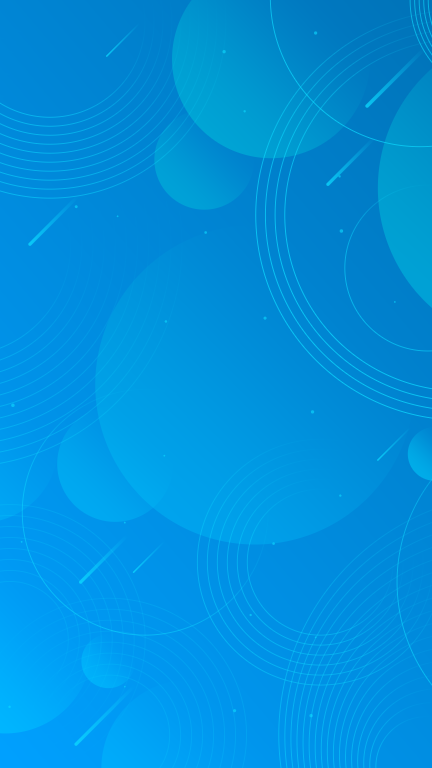
Write a WebGL 2 fragment shader that draws this background.

```glsl
#version 300 es
precision highp float;

uniform vec2 u_resolution;
out vec4 fragColor;

#define BASE_LOW vec3(0.0, 0.63, 1.0)
#define BASE_HIGH vec3(0.0, 0.45, 0.72)
#define GLOW_LOW vec3(0.0, 0.78, 1.0)
#define GLOW_HIGH vec3(0.0, 0.77, 0.86)
#define LINE_COLOR vec3(0.05, 0.86, 1.0)
#define LINE_WIDTH 0.0012
#define DOT_CELL 0.125
#define DOT_DENSITY 0.6

const vec2 DIAGONAL = vec2(0.7071);
const vec2 NO_DRIFT = vec2(0.0);

// Shared by all layers: position in canvas heights, pixel size, running colour
vec2 pos;
float pixel;
vec3 color;

float hash(vec2 p) {
    return fract(sin(dot(p, vec2(127.1, 311.7))) * 43758.5453);
}

// Antialiased coverage of a signed distance
float cover(float dist) {
    return clamp(0.5 - dist / pixel, 0.0, 1.0);
}

// Disc lit at its lower left, dissolving to the upper right
void disc(vec2 center, float radius, float strength) {
    vec2 d = pos - center;
    float light = smoothstep(-0.85, 1.0, -dot(d, DIAGONAL) / radius);
    vec3 glow = mix(GLOW_LOW, GLOW_HIGH, smoothstep(0.2, 0.8, pos.y));
    color = mix(color, glow, cover(length(d) - radius) * light * strength);
}

// Nested circles, outermost first, brightest toward one direction
void rings(vec2 center, float radius, float gap, int count, vec2 drift, vec2 toward, float strength) {
    for (int i = 0; i < count; i++) {
        float k = float(i);
        vec2 d = pos - center - drift * k;
        float dist = length(d);
        float light = smoothstep(-0.95, 0.95, dot(d, toward) / max(dist, 0.0001));
        float line = cover(abs(dist - radius + gap * k) - 0.5 * LINE_WIDTH);
        color = mix(color, LINE_COLOR, line * light * strength);
    }
}

// Diagonal streak with a bright head and a fading tail
void streak(vec2 head, float size, float width) {
    vec2 d = pos - head;
    float along = clamp(dot(d, DIAGONAL), 0.0, size);
    float fade = 1.0 - along / size;
    float dist = length(d - DIAGONAL * along) - 0.5 * width;
    color = mix(color, LINE_COLOR, cover(dist) * fade * 0.75);
}

// At most one small dot in each cell
void dots() {
    vec2 cell = floor(pos / DOT_CELL);
    vec2 jitter = vec2(hash(cell), hash(cell + 17.0));
    vec2 center = (cell + 0.1 + 0.8 * jitter) * DOT_CELL;
    float radius = mix(0.0009, 0.0023, hash(cell + 41.0));
    float shown = step(hash(cell + 73.0), DOT_DENSITY);
    color = mix(color, LINE_COLOR, cover(length(pos - center) - radius) * shown * 0.6);
}

void main() {
    pos = gl_FragCoord.xy / u_resolution.y;
    pixel = 1.0 / u_resolution.y;

    // Diagonal base gradient
    float across = gl_FragCoord.x / u_resolution.x;
    color = mix(BASE_LOW, BASE_HIGH, 0.6 * pos.y + 0.4 * across);

    // Glowing discs
    disc(vec2(0.332, 0.499), 0.208, 0.34);
    disc(vec2(0.266, 0.792), 0.065, 0.45);
    disc(vec2(0.353, 0.923), 0.129, 0.50);
    disc(vec2(0.700, 0.755), 0.208, 0.50);
    disc(vec2(0.150, 0.396), 0.0755, 0.42);
    disc(vec2(-0.026, 0.421), 0.102, 0.40);
    disc(vec2(0.007, 0.158), 0.113, 0.60);
    disc(vec2(0.141, 0.139), 0.035, 0.50);
    disc(vec2(0.247, 0.000), 0.115, 0.40);
    disc(vec2(0.566, 0.409), 0.035, 0.60);

    // Ring groups and single circles
    vec2 low = -DIAGONAL;
    rings(vec2(0.065, 0.971), 0.229, 0.0117, 10, NO_DRIFT, low, 0.55);
    rings(vec2(-0.052, 0.681), 0.289, 0.0145, 11, NO_DRIFT, low, 0.42);
    rings(vec2(0.600, 0.720), 0.267, 0.0126, 4, NO_DRIFT, low, 0.75);
    rings(vec2(0.547, 1.004), 0.195, 0.0, 1, NO_DRIFT, low, 0.70);
    rings(vec2(0.557, 0.651), 0.108, 0.0, 1, NO_DRIFT, low, 0.60);
    rings(vec2(0.664, 1.000), 0.130, 0.0059, 5, NO_DRIFT, low, 0.65);
    rings(vec2(0.189, 0.333), 0.160, 0.0, 1, NO_DRIFT, low, 0.55);
    rings(vec2(0.417, 0.268), 0.160, 0.0130, 6, NO_DRIFT, low, 0.45);
    rings(vec2(0.678, 0.043), 0.315, 0.0156, 17, vec2(-0.0077, -0.0026), low, 0.50);
    rings(vec2(0.737, 0.242), 0.220, 0.0, 1, NO_DRIFT, low, 0.60);
    rings(vec2(0.013, 0.167), 0.176, 0.0143, 8, NO_DRIFT, vec2(0.30, 0.95), 0.18);
    rings(vec2(0.143, 0.043), 0.178, 0.0143, 8, NO_DRIFT, vec2(0.90, 0.44), 0.18);

    // Streaks and scattered dots
    streak(vec2(0.139, 0.927), 0.060, 0.0020);
    streak(vec2(0.478, 0.862), 0.105, 0.0046);
    streak(vec2(0.427, 0.760), 0.086, 0.0042);
    streak(vec2(0.039, 0.682), 0.088, 0.0042);
    streak(vec2(0.492, 0.401), 0.060, 0.0020);
    streak(vec2(0.105, 0.242), 0.086, 0.0042);
    streak(vec2(0.174, 0.255), 0.057, 0.0020);
    streak(vec2(0.099, 0.031), 0.108, 0.0042);
    dots();

    fragColor = vec4(color, 1.0);
}
```
